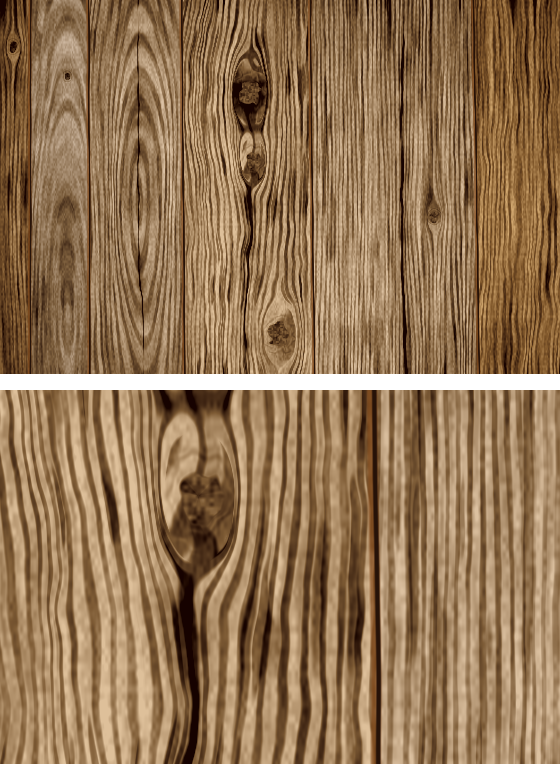
Top: the whole. Bottom: its middle third, enlarged.
Give the GLSL for this texture, as a WebGL 1 fragment shader.

```glsl
precision highp float;
uniform vec2 u_resolution;

float hash(vec2 p) {
  return fract(sin(dot(p, vec2(127.1, 311.7))) * 43758.5453);
}

float noise(vec2 p) {
  vec2 i = floor(p), f = fract(p);
  f = f * f * (3.0 - 2.0 * f);
  return mix(mix(hash(i), hash(i + vec2(1.0, 0.0)), f.x),
             mix(hash(i + vec2(0.0, 1.0)), hash(i + 1.0), f.x), f.y);
}

float isPlank(float id, float n) {
  return 1.0 - step(0.5, abs(id - n));
}

// Planks widen steadily from left to right
float seam(float i) {
  return 0.082 + 0.11 * i + 0.047 * i * i;
}

vec3 woodColor(float t) {
  vec3 dark = vec3(0.18, 0.09, 0.04);
  vec3 brown = vec3(0.49, 0.36, 0.215);
  vec3 pale = vec3(0.80, 0.69, 0.56);
  t = clamp(t, -0.15, 1.1);
  return t < 0.5 ? mix(dark, brown, t * 2.0) : mix(brown, pale, t * 2.0 - 1.0);
}

void main() {
  vec2 p = gl_FragCoord.xy / u_resolution.y;
  float aspect = u_resolution.x / u_resolution.y;

  // Plank under this point and distance to the nearest seam
  float id = 0.0, gap = 1.0;
  for (int i = 0; i < 5; i++) {
    float n = float(i);
    float d = p.x - seam(n) - 0.004 * (0.5 - p.y) * n
            - 0.002 * (noise(vec2(n * 9.0, p.y * 12.0)) - 0.5);
    id += step(0.0, d);
    if (abs(d) < abs(gap)) gap = d;
  }
  float left = seam(id - 1.0);
  float right = min(seam(id), aspect);
  float knotty = isPlank(id, 3.0);
  float ribbed = isPlank(id, 4.0);
  float arched = isPlank(id, 1.0) + isPlank(id, 2.0);

  // Knots push the grain aside; most planks have few
  float u = p.x, knot = 0.0, halo = 0.0, knotTone = 0.0;
  for (int j = 0; j < 3; j++) {
    vec2 seed = vec2(id * 3.7 + 1.3, float(j) * 5.1 + 2.0);
    vec2 center = vec2(mix(left, right, 0.22 + 0.56 * hash(seed)),
                       (float(j) + 0.2 + 0.6 * hash(seed + 7.0)) / 3.0);
    center.x -= 9.0 * step(0.4, hash(seed + 21.0)) * (1.0 - knotty);
    float r = mix(0.008, 0.013, hash(seed + 13.0)) * (1.0 + 1.2 * knotty);
    vec2 q = p - center;
    float reach = 1.6 * r;
    vec2 flow = q * vec2(1.0, 0.5);
    u -= q.x * reach * reach / max(dot(flow, flow), reach * reach);
    float d = length(q * vec2(1.0, 0.8)) / r
            + 0.6 * (noise(q * 90.0 + seed) - 0.5);
    float inside = 1.0 - smoothstep(0.9, 1.1, d);
    float split = smoothstep(0.85, 1.0, abs(sin(atan(q.y, q.x) * 1.5 + seed.y)));
    knot = max(knot, inside);
    halo += exp(-3.0 * abs(d - 1.4)) * (0.5 + 0.5 * sin(d * 13.0));
    knotTone += inside * (0.5 * noise(q * 260.0) - 0.3 * split * d);
  }

  // Slow wandering of the fibres
  float shift = id * 7.3;
  float wander = noise(vec2(p.x * 7.0 + shift, p.y * 2.6)) - 0.5;
  float ripple = noise(vec2(p.x * 22.0 + shift, p.y * 13.0)) - 0.5;
  float wobble = noise(vec2(p.x * 60.0 + shift, p.y * 34.0)) - 0.5;
  float unruly = knotty + isPlank(id, 5.0);
  u += wander * mix(0.035, 0.008, ribbed) + ripple * (0.003 + 0.007 * unruly)
     + wobble * (0.0015 + 0.0025 * unruly);

  // Arched growth rings on the flat-sawn planks
  float crackX = u;
  vec2 arch = vec2(u - mix(left, right, 0.58),
                   0.13 * (p.y - 0.46 + 0.3 * isPlank(id, 1.0)));
  u = mix(u, length(arch), arched);

  // Hard-edged ridges that swell and break along their length
  float lines = 70.0 + 14.0 * ribbed + 6.0 * knotty;
  float phase = u * lines + 2.0 * noise(vec2(u * 26.0 + shift, p.y * 2.2));
  float wave = 0.5 + 0.5 * sin(6.2832 * phase);
  float level = 0.30 * (noise(vec2(u * 75.0 + shift, p.y * 11.0)) - 0.5);
  float ridge = smoothstep(0.08, 0.6, wave + level);
  float relief = 0.30 + 0.14 * knotty + 0.07 * ribbed - 0.10 * isPlank(id, 1.0);
  relief *= 0.25 + 1.4 * noise(vec2(u * 42.0 + shift, p.y * 7.0));

  // Streaks, fine fibres and short dark pores
  float streak = noise(vec2(u * 40.0 + shift, p.y * 1.3)) - 0.5;
  float fibre = noise(vec2(u * 250.0 + shift, p.y * 18.0)) - 0.5;
  float grit = noise(p * vec2(330.0, 150.0)) - 0.5;
  float blotch = noise(p * vec2(9.0, 3.0) + shift) - 0.5;
  float pore = noise(vec2(u * 125.0 + shift, p.y * 9.0 + 3.0));
  pore = smoothstep(0.72, 0.84, pore) * (0.2 + 0.22 * knotty + 0.06 * ribbed);

  float tone = 0.79 + 0.08 * isPlank(id, 1.0) - 0.05 * isPlank(id, 2.0);
  tone += relief * (ridge - 0.68) + 0.27 * streak + 0.30 * fibre
        + 0.22 * grit + 0.14 * blotch - pore;

  // Long ragged checks and weathered stains
  float crackPath = mix(left, right, 0.56)
                  + 0.014 * (noise(vec2(shift, p.y * 3.0)) - 0.5)
                  + 0.005 * (noise(vec2(shift, p.y * 25.0)) - 0.5);
  float offset = abs(crackX - crackPath);
  float opening = 0.6 * noise(vec2(shift + 4.0, p.y * 5.0))
                + 0.4 * noise(vec2(shift + 9.0, p.y * 24.0));
  float cracked = step(1.5, id) * step(id, 4.5);
  float width = 0.0005 + 0.0045 * opening * (0.3 + 0.7 * (knotty + ribbed));
  float crack = cracked * (1.0 - smoothstep(width * 0.6, width + 0.0012, offset));
  tone -= 0.7 * crack * smoothstep(0.25, 0.45, opening);
  tone -= 0.4 * cracked * exp(-offset * 70.0) * smoothstep(0.45, 0.75, opening);
  float stain = noise(vec2(u * 70.0 + shift, p.y * 4.0 + 8.0));
  tone -= 0.42 * smoothstep(0.78, 0.9, stain) * (1.0 - 0.7 * arched);

  // Knot hearts and rims
  tone -= 0.25 * halo;
  tone = mix(tone, 0.1 + knotTone, knot);

  // Corners fall into shade
  vec2 away = (p - vec2(0.5 * aspect, 0.43)) * vec2(0.95, 1.0);
  tone -= 0.42 * smoothstep(0.3, 0.98, length(away));

  vec3 color = woodColor(tone);
  float warmth = isPlank(id, 5.0) + 0.6 * isPlank(id, 0.0) + 0.2 * knotty
               - 0.4 * isPlank(id, 1.0) - 0.1 * isPlank(id, 2.0);
  color *= 1.0 + warmth * vec3(0.04, -0.03, -0.2);

  // Seams with a warm cut edge
  float cutEdge = 1.0 - smoothstep(0.003, 0.006, abs(gap + 0.002));
  color = mix(color, vec3(0.50, 0.28, 0.10), 0.7 * cutEdge);
  color = mix(vec3(0.15, 0.07, 0.03), color, smoothstep(0.001, 0.003, abs(gap)));
  gl_FragColor = vec4(color, 1.0);
}
```
